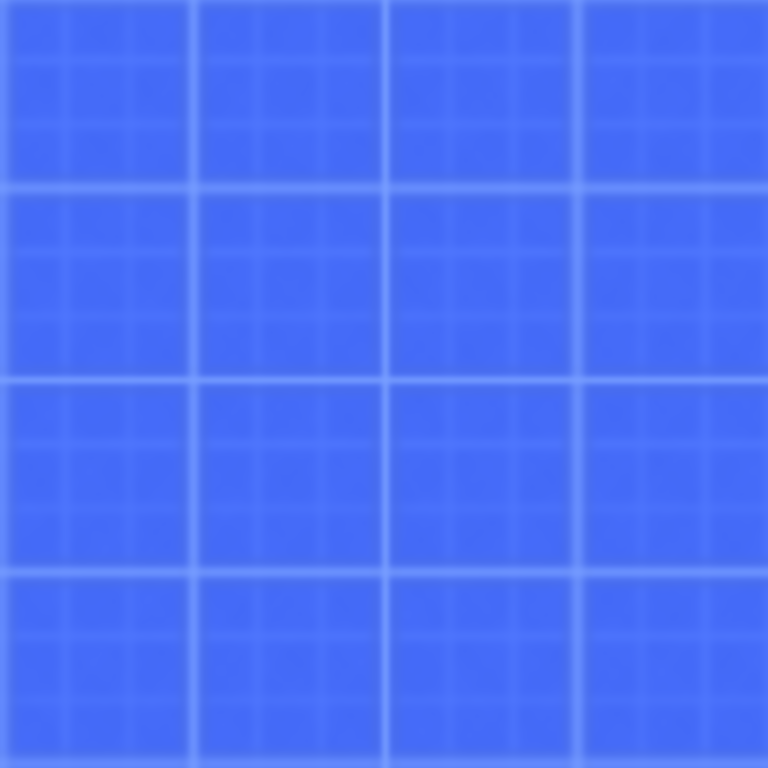
A Shadertoy shader for this pattern:

```glsl
const vec3 PAPER_BLUE = vec3(0.268, 0.417, 0.972);
const vec3 SHADOW_BLUE = vec3(0.285, 0.425, 0.910);
const vec3 MINOR_BLUE = vec3(0.310, 0.465, 0.995);
const vec3 MAJOR_BLUE = vec3(0.470, 0.620, 1.000);

const float MAJOR_CELLS = 4.0;
const float MINOR_CELLS = 12.0;

float softLine(float dist, float radius) {
    float t = dist / radius;
    return exp(-0.5 * t * t);
}

// Signed distance to the nearest rule and that rule's index
vec2 nearestRule(float coord, float cells, float lastIndex) {
    float index = clamp(floor(coord * cells + 0.5), 0.0, lastIndex);
    return vec2(coord - index / cells, index);
}

// Rules drift from wide and faint to narrow and bright
float ruleSharpness(float index) {
    return 0.5 - 0.5 * cos(1.7 * index);
}

float majorRule(vec2 rule) {
    float sharpness = ruleSharpness(rule.y);
    return mix(0.50, 0.78, sharpness) * softLine(rule.x, mix(0.0080, 0.0043, sharpness));
}

float ruleShadow(vec2 rule) {
    return 0.55 * softLine(abs(rule.x) - 0.013, 0.006);
}

float minorRule(float coord, float phase) {
    vec2 rule = nearestRule(coord, MINOR_CELLS, MINOR_CELLS);
    float strength = 0.55 + 0.15 * sin(2.3 * rule.y + phase);
    return strength * softLine(rule.x, 0.0065);
}

// Faint woven unevenness from layered sines
float weave(vec2 p) {
    float sum = 0.0;
    float amplitude = 0.5;
    float frequency = 47.0;
    for (int i = 0; i < 3; i++) {
        sum += amplitude * sin(p.x * frequency + 2.0 * sin(p.y * 9.0))
                         * sin(p.y * frequency * 0.9 + 1.7 * sin(p.x * 11.0));
        frequency *= 2.1;
        amplitude *= 0.6;
    }
    return sum;
}

float unite(float a, float b) {
    return 1.0 - (1.0 - a) * (1.0 - b);
}

void mainImage(out vec4 fragColor, in vec2 fragCoord) {
    vec2 uv = fragCoord / iResolution.xy;
    vec2 grid = uv - vec2(0.002, 0.005);

    vec2 column = nearestRule(grid.x, MAJOR_CELLS, MAJOR_CELLS - 1.0);
    vec2 row = nearestRule(grid.y, MAJOR_CELLS, MAJOR_CELLS);

    // Background and fine subdivisions
    vec3 color = PAPER_BLUE + 0.006 * weave(uv);
    float minor = unite(minorRule(grid.x, 0.4), minorRule(grid.y, 2.1));
    color = mix(color, MINOR_BLUE, minor);

    // Dim flanks, then the bright main grid
    color = mix(color, SHADOW_BLUE, max(ruleShadow(column), ruleShadow(row)));
    color = mix(color, MAJOR_BLUE, unite(majorRule(column), majorRule(row)));

    fragColor = vec4(color, 1.0);
}
```
